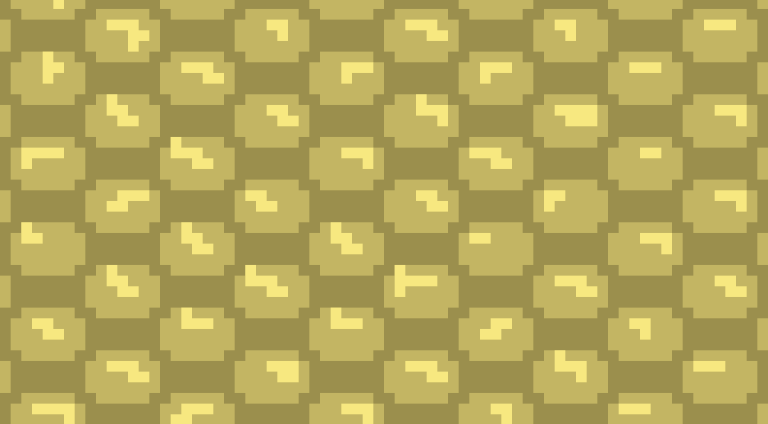
Reproduce this pattern procedurally as a WebGL 2 fragment shader.

```glsl
#version 300 es
precision highp float;
// Staggered blocky studs with stepped glints on a darker olive ground.

uniform vec2 u_resolution;
out vec4 fragColor;

const float BLOCKS_ACROSS = 72.0;            // square blocks over the canvas width
const vec2 PITCH = vec2(7.0, 8.0);           // stud spacing, in blocks
const vec2 FIRST_STUD = vec2(1.0, 4.84);     // top left corner of stud (0, 0)
const float STAGGER = 4.0;                   // drop between neighbouring columns
const vec2 STUD_SIZE = vec2(7.0, 5.0);
const float TICK_CHANCE = 0.17;              // glint block above the bar
const float FOOT_CHANCE = 0.06;              // glint block below the tail
const float SEED = 3.0;

const vec3 GROUND = vec3(0.608, 0.561, 0.302);
const vec3 STUD = vec3(0.765, 0.710, 0.388);
const vec3 GLINT = vec3(0.969, 0.910, 0.502);

// Four random values for one stud.
vec4 hash4(vec2 id) {
  float n = dot(id + SEED, vec2(12.71, 31.17));
  return fract(sin(n + vec4(0.0, 17.3, 41.9, 73.1)) * 43758.5);
}

// Share of a pixel at p, of width px, covered by the box lo..hi.
float box(vec2 p, float px, vec2 lo, vec2 hi) {
  vec2 overlap = min(hi, p + 0.5 * px) - max(lo, p - 0.5 * px);
  vec2 share = clamp(overlap / px, 0.0, 1.0);
  return share.x * share.y;
}

// One block high run of blocks from x = span.x to span.y.
float run(vec2 p, float px, float row, vec2 span) {
  return box(p, px, vec2(span.x, row), vec2(span.y, row + 1.0));
}

// Rectangle with one block cut from each corner.
float studShape(vec2 p, float px) {
  vec2 s = STUD_SIZE;
  return box(p, px, vec2(1.0, 0.0), vec2(s.x - 1.0, s.y))
       + box(p, px, vec2(0.0, 1.0), vec2(1.0, s.y - 1.0))
       + box(p, px, vec2(s.x - 1.0, 1.0), vec2(s.x, s.y - 1.0));
}

// Bar of 2 to 4 blocks with an optional tail, tick and foot.
float glintShape(vec2 p, float px, vec4 rnd) {
  float maxEnd = STUD_SIZE.x - 1.0;
  float start = 1.0 + step(0.25, rnd.x) + step(0.75, rnd.x);
  float end = min(start + 2.0 + floor(rnd.y * 2.6), maxEnd);

  vec2 tail = vec2(0.0);
  if (rnd.z < 0.42) tail = vec2(end - 1.0, min(end + 1.0, maxEnd));  // step right
  else if (rnd.z < 0.56) tail = vec2(end - 1.0, end);                // hook right
  else if (rnd.z < 0.66) tail = vec2(start + 1.0, end);              // thick bar
  else if (rnd.z < 0.76) tail = vec2(max(start - 1.0, 1.0), start + 1.0);
  else if (rnd.z < 0.84) tail = vec2(start, start + 1.0);            // hook left

  float glint = run(p, px, 1.0, vec2(start, end)) + run(p, px, 2.0, tail);
  if (rnd.w < TICK_CHANCE)
    glint += run(p, px, 0.0, vec2(start, start + 1.0));
  if (rnd.w > 1.0 - FOOT_CHANCE && tail.y > 0.0)
    glint += run(p, px, 3.0, vec2(tail.x, tail.x + 1.0));
  return glint;
}

void main() {
  // Block units, with y running down from the top edge.
  float px = BLOCKS_ACROSS / u_resolution.x;
  vec2 p = vec2(gl_FragCoord.x, u_resolution.y - gl_FragCoord.y) * px - FIRST_STUD;
  float column = floor(p.x / PITCH.x);

  // Neighbouring columns are summed so that shared edges stay smooth.
  float stud = 0.0;
  float glint = 0.0;
  for (float i = -1.0; i <= 1.0; i++) {
    float c = column + i;
    vec2 q = p - vec2(c * PITCH.x, mod(c, 2.0) * STAGGER);
    float row = floor((q.y + 1.5) / PITCH.y);
    q.y -= row * PITCH.y;
    stud += studShape(q, px);
    glint += glintShape(q, px, hash4(vec2(c, row)));
  }

  vec3 color = mix(GROUND, STUD, clamp(stud, 0.0, 1.0));
  color = mix(color, GLINT, clamp(glint, 0.0, 1.0));
  fragColor = vec4(color, 1.0);
}
```
